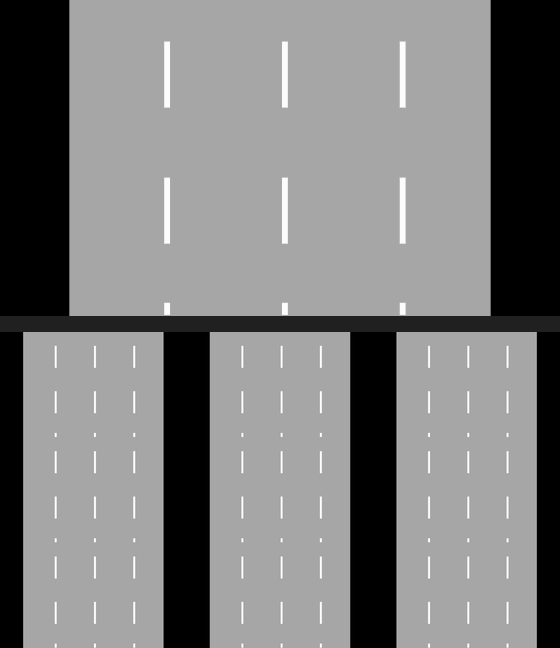
Top, the tile; bottom, the same tile 3 across and 3 down.
This pattern is drawn by a Shadertoy shader. Its source:

```glsl
#define ROAD_HALF_WIDTH 0.6667
#define DASH_SIZE vec2(0.0185, 0.2090)
#define COLUMN_STEP 0.3727
#define COLUMN_SHIFT 0.0155
#define ROW_STEP 0.4306
#define FIRST_TOP 0.8685
#define LAST_ROW_LIFT 0.0345
#define EDGE_MARGIN 0.0035
#define ASPHALT vec3(0.65)
#define PAINT vec3(0.99)
#define BORDER vec3(0.0)

float boxDistance(vec2 p, vec2 halfSize) {
    vec2 q = abs(p) - halfSize;
    return length(max(q, 0.0)) + min(max(q.x, q.y), 0.0);
}

// Smoothed fill, one pixel wide at any canvas size
float coverage(float distanceToEdge) {
    return clamp(0.5 - distanceToEdge * iResolution.y, 0.0, 1.0);
}

// Three columns by three rows; the last row closes just inside the lower edge
float dashDistance(vec2 p) {
    float x = p.x - COLUMN_SHIFT;
    x -= COLUMN_STEP * clamp(floor(x / COLUMN_STEP + 0.5), -1.0, 1.0);

    float nearest = 1e3;
    for (int row = 0; row < 3; row++) {
        float top = FIRST_TOP - ROW_STEP * float(row);
        if (row == 2) top += LAST_ROW_LIFT;
        float bottom = max(top - DASH_SIZE.y, EDGE_MARGIN);
        vec2 center = vec2(0.0, 0.5 * (top + bottom));
        vec2 halfSize = 0.5 * vec2(DASH_SIZE.x, top - bottom);
        nearest = min(nearest, boxDistance(vec2(x, p.y) - center, halfSize));
    }
    return nearest;
}

void mainImage(out vec4 fragColor, in vec2 fragCoord) {
    // Canvas height is one unit; x is measured from the middle
    vec2 p = vec2(fragCoord.x - 0.5 * iResolution.x, fragCoord.y) / iResolution.y;

    // Road between plain side bands, which join across the left and right edges
    vec3 color = mix(BORDER, ASPHALT, coverage(abs(p.x) - ROAD_HALF_WIDTH));

    // Painted dashes
    color = mix(color, PAINT, coverage(dashDistance(p)));

    fragColor = vec4(color, 1.0);
}
```
